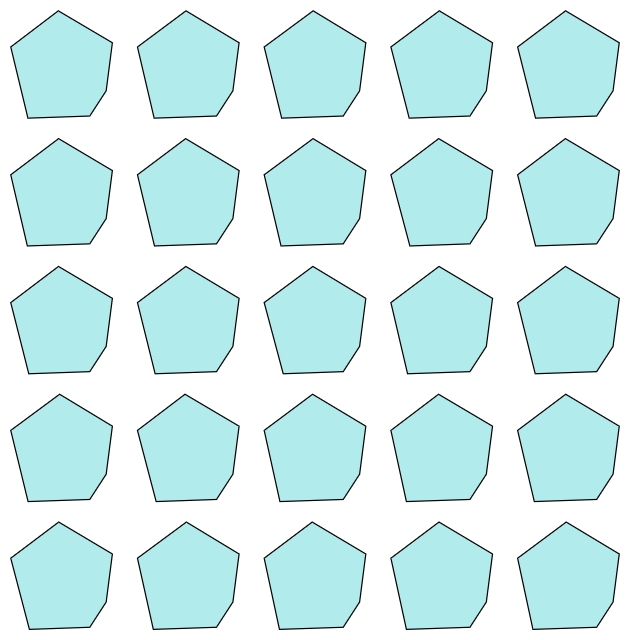
A Shadertoy shader for this pattern:

```glsl
// Integer-style hash without sine, two values in 0..1
vec2 hash22(vec2 p) {
    vec3 q = fract(p.xyx * vec3(0.1031, 0.1030, 0.0973));
    q += dot(q, q.yzx + 33.33);
    return fract((q.xx + q.yz) * q.zy);
}

// Signed distance to a polygon, negative inside
float sdPolygon(vec2 p, vec2 corners[6]) {
    float nearest = 1e3;
    float side = 1.0;
    for (int i = 0; i < 6; i++) {
        vec2 a = corners[i];
        vec2 b = corners[(i + 1) % 6];
        vec2 edge = b - a;
        vec2 w = p - a;
        vec2 offset = w - edge * clamp(dot(w, edge) / dot(edge, edge), 0.0, 1.0);
        nearest = min(nearest, dot(offset, offset));

        // Flip the sign at each crossing
        bvec3 crossing = bvec3(p.y >= a.y, p.y < b.y, edge.x * w.y > edge.y * w.x);
        if (all(crossing) || !any(crossing)) side = -side;
    }
    return side * sqrt(nearest);
}

void mainImage(out vec4 fragColor, in vec2 fragCoord) {
    float pixel = 1.0 / iResolution.y;
    vec2 p = (fragCoord - 0.5 * iResolution.xy) * pixel;

    // Five by five grid around the centre
    vec2 pitch = vec2(0.198, 0.1997);
    vec2 cell = clamp(round(p / pitch), -2.0, 2.0);
    vec2 local = p - cell * pitch;

    // Top and lower left corners shift sideways in each cell
    vec2 jitter = hash22(cell + 17.0) - 0.5;
    vec2 corners[6] = vec2[6](
        vec2(-0.0040 + 0.0026 * jitter.x, 0.0837),
        vec2(0.0794, 0.0338),
        vec2(0.0697, -0.0413),
        vec2(0.0441, -0.0807),
        vec2(-0.0526 + 0.0065 * jitter.y, -0.0840),
        vec2(-0.0794, 0.0272));
    float d = sdPolygon(local, corners);

    // Fill, then outline
    float fill = clamp(0.5 - d / pixel, 0.0, 1.0);
    float outline = clamp(0.5 + (0.00095 - abs(d)) / pixel, 0.0, 1.0);
    vec3 color = mix(vec3(1.0), vec3(0.698, 0.922, 0.922), fill);
    color = mix(color, vec3(0.0), outline);
    fragColor = vec4(color, 1.0);
}
```
